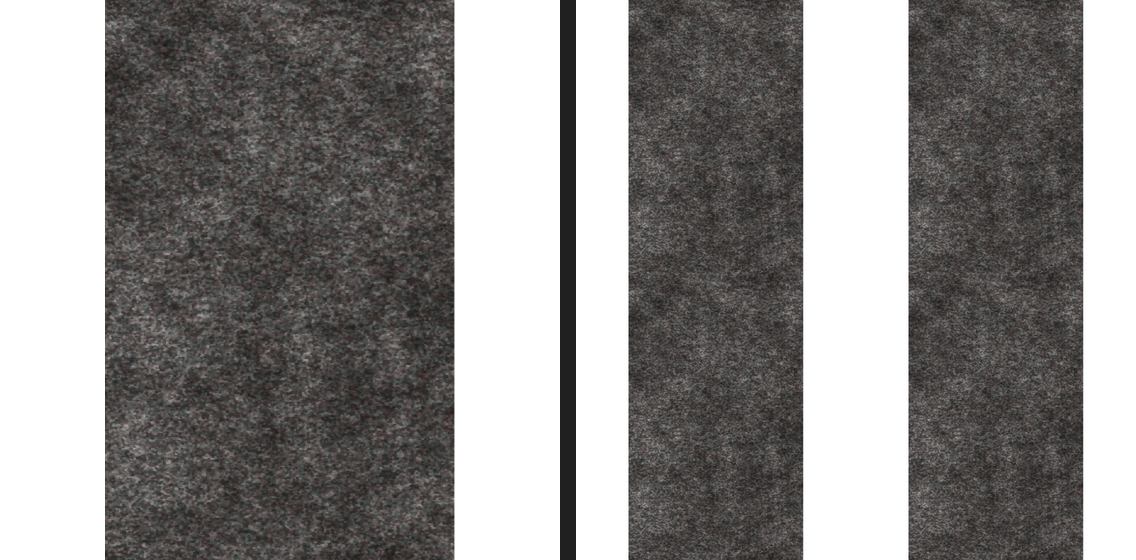
Left: one tile. Right: repeated 2 by 2.
Write a three.js fragment shader that draws this texture.

```glsl
// Dark charcoal felt rug with fine mottled tufts, standing upright on white.
#define RUG_LEFT 0.1875
#define RUG_RIGHT 0.8115
#define EDGE_SOFTNESS 0.001
#define MEDIAN_SHADE 0.273
#define FINE_CELLS vec2(230.0, 290.0)
#define COARSE_CELLS vec2(120.0, 190.0)
#define FLECK_CELLS vec2(46.0, 84.0)
#define FINE_CONTRAST 0.72
#define COARSE_CONTRAST 0.50
#define FLECK_CONTRAST 0.36
#define PATCH_CONTRAST 0.38
#define RUST_AMOUNT 0.045

varying vec2 vUv;

const float TAU = 6.28318;
const vec3 PAPER_WHITE = vec3(1.0);
const vec3 WARM_SHIFT = vec3(0.010, -0.002, -0.009);
const vec3 RUST_SHIFT = vec3(1.0, -0.35, -0.45);

// Three independent random values per cell.
vec3 hash3(vec2 cell) {
  vec3 p = fract(cell.xyx * vec3(0.1031, 0.1030, 0.0973));
  p += dot(p, p.yxz + 33.33);
  return fract((p.xxy + p.yzz) * p.zyx);
}

// Cellular noise: random tuft shades blended by closeness, centred on zero.
float tuftNoise(vec2 uv, vec2 repeats, float seed) {
  vec2 p = uv * repeats;
  vec2 base = floor(p);
  float shadeSum = 0.0;
  float weightSum = 0.0;
  for (int j = -1; j <= 1; j++) {
    for (int i = -1; i <= 1; i++) {
      vec2 cell = base + vec2(float(i), float(j));
      vec3 rnd = hash3(mod(cell, repeats) + seed);
      vec2 offset = cell + rnd.xy - p;
      float weight = exp(-5.5 * dot(offset, offset));
      shadeSum += weight * rnd.z;
      weightSum += weight;
    }
  }
  return shadeSum / weightSum - 0.5;
}

// Smooth value noise that wraps after a whole number of cells.
float softNoise(vec2 uv, vec2 repeats, float seed) {
  vec2 p = uv * repeats;
  vec2 cell = floor(p);
  vec2 f = p - cell;
  f = f * f * (3.0 - 2.0 * f);
  vec2 low = mod(cell, repeats) + seed;
  vec2 high = mod(cell + 1.0, repeats) + seed;
  float bottom = mix(hash3(low).x, hash3(vec2(high.x, low.y)).x, f.x);
  float top = mix(hash3(vec2(low.x, high.y)).x, hash3(high).x, f.x);
  return mix(bottom, top, f.y) - 0.5;
}

// Broad worn patches, in three octaves.
float wornPatches(vec2 uv) {
  float sum = 0.0;
  float repeats = 6.0;
  float gain = 1.0;
  for (int octave = 0; octave < 3; octave++) {
    sum += gain * softNoise(uv, vec2(repeats), 17.0 + repeats);
    repeats = repeats * 2.0 + 1.0;
    gain *= 0.85;
  }
  return sum + 0.12 * cos(TAU * uv.y);
}

vec3 rugColor(vec2 uv) {
  // Contrast is summed in log space, so light fibres stand out more than dark.
  float tone = FINE_CONTRAST * tuftNoise(uv, FINE_CELLS, 3.0)
             + COARSE_CONTRAST * tuftNoise(uv, COARSE_CELLS, 41.0)
             + FLECK_CONTRAST * softNoise(uv, FLECK_CELLS, 71.0)
             + PATCH_CONTRAST * wornPatches(uv);
  float shade = MEDIAN_SHADE * exp(tone);

  // Scattered reddish fibres.
  float rust = softNoise(uv, COARSE_CELLS, 113.0);
  return vec3(shade) + WARM_SHIFT + RUST_AMOUNT * rust * RUST_SHIFT;
}

void main() {
  float inside = smoothstep(-EDGE_SOFTNESS, EDGE_SOFTNESS, vUv.x - RUG_LEFT)
               * smoothstep(-EDGE_SOFTNESS, EDGE_SOFTNESS, RUG_RIGHT - vUv.x);
  gl_FragColor = vec4(mix(PAPER_WHITE, rugColor(vUv), inside), 1.0);
}
```
